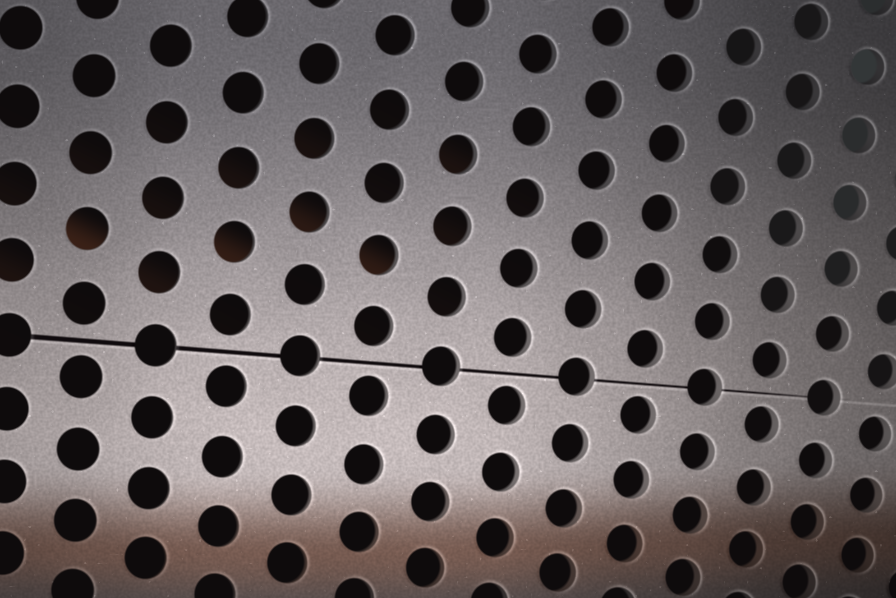
Write a WebGL 2 fragment shader that draws this texture.

```glsl
#version 300 es
precision highp float;
// Perforated brushed-metal sheet curving away to the right, split by a thin seam.
// Staggered columns of holes follow a bent lattice; each hole has a dark core,
// a visible inner wall that widens with the viewing angle, and a bright rim.
uniform vec2 u_resolution;
out vec4 fragColor;

float hash(vec2 p) {
  p = fract(p * vec2(0.1031, 0.1137));
  p += dot(p, p.yx + 33.33);
  return fract((p.x + p.y) * p.x * 7.31);
}

vec2 gradientAt(vec2 cell) {
  float a = 6.2832 * hash(cell + 17.0);
  return vec2(cos(a), sin(a));
}

float gradientNoise(vec2 p) {
  vec2 i = floor(p), f = p - i;
  vec2 u = f * f * f * (f * (f * 6.0 - 15.0) + 10.0);
  vec2 e = vec2(1, 0);
  float low = mix(dot(gradientAt(i), f), dot(gradientAt(i + e), f - e), u.x);
  float high = mix(dot(gradientAt(i + e.yx), f - e.yx), dot(gradientAt(i + 1.0), f - 1.0), u.x);
  return mix(low, high, u.y);
}

// Centre of the hole in column i at height v, counted in rows from the seam
vec2 holeCentre(float i, float v) {
  float x = 0.0156 + 0.1226 * i - 0.0000632 * i * i * i;
  x += v * (0.0043 + 0.00082 * i) + 0.0001 * v * v;
  float y = 0.440 - 0.00876 * i + v * (0.1245 - 0.00156 * i) + 0.00097 * v * v;
  return vec2(x, y);
}

// Row of column i nearest to height y; odd columns sit half a row off
float nearestRow(float i, float y) {
  float pitch = 0.1245 - 0.00156 * i;
  float v = (y - 0.440 + 0.00876 * i) / pitch;
  v -= 0.00097 * v * v / pitch;
  float stagger = 0.5 * mod(i, 2.0);
  return round(v - stagger) + stagger;
}

// Soft light along the sheet: grey above, pale middle, brown band at the foot
vec3 sheetColor(vec2 p) {
  float h = p.y + 0.012 * sin(3.0 * p.x);
  vec3 c = mix(vec3(0.77, 0.73, 0.73), vec3(0.42, 0.41, 0.43), smoothstep(0.25, 1.0, h));
  c = mix(vec3(0.47, 0.36, 0.32), c, smoothstep(0.08, 0.23, h));
  c = mix(vec3(0.33, 0.30, 0.30), c, smoothstep(-0.02, 0.09, h));
  c *= 1.0 - 0.48 * smoothstep(0.7, 1.6, p.x);
  return c * mix(0.82, 1.0, smoothstep(0.0, 0.4, p.x));
}

void main() {
  vec2 p = gl_FragCoord.xy / u_resolution.y;
  float soft = max(0.0022, 1.0 / u_resolution.y);

  // Metal with fine grain and sparse bright flecks
  vec3 metal = sheetColor(p);
  float grain = gradientNoise(p * 210.0) + 0.6 * gradientNoise(p * 110.0 + 40.0);
  float fleck = smoothstep(0.42, 0.62, gradientNoise(p * 130.0 + 90.0));
  vec3 color = metal * (1.0 + 0.10 * grain + 0.04 * gradientNoise(p * 9.0)) + 0.10 * fleck;

  // Seam: dark and wide at the left, thin and pale at the right
  float seam = p.y - 0.4410 + 0.0773 * p.x;
  float halfWidth = mix(0.0042, 0.0008, p.x / 1.5);
  float lip = smoothstep(0.004, 0.0, abs(seam + halfWidth + 0.003));
  color += 0.10 * lip;
  float gap = 1.0 - smoothstep(-soft, soft, abs(seam) - halfWidth);
  color = mix(color, vec3(0.06, 0.04, 0.05), gap * (1.0 - smoothstep(1.25, 1.45, p.x)));

  // Nearest hole over all columns
  float dist = 1e3, radius = 0.03, column = 0.0, row = 0.0;
  vec2 local = vec2(0);
  for (float i = 0.0; i < 15.0; i++) {
    float v = nearestRow(i, p.y);
    vec2 q = (p - holeCentre(i, v)) / vec2(1.0 - 0.006 * i, 1.0);
    float r = 0.0365 - 0.00058 * i;
    float d = length(q) - r;
    if (d < dist) {
      dist = d; radius = r; column = i; row = v; local = q;
    }
  }
  vec2 dir = local / max(length(local), 1e-4);
  vec2 centre = holeCentre(column, row);

  // Bevel around the hole: lit on the right, faint shade on the left
  float rim = exp(-pow((dist - 0.002) / 0.0032, 2.0));
  float facing = dot(dir, normalize(vec2(0.8, 0.35)));
  color += rim * (0.08 + 0.13 * facing) * (0.6 + 0.4 * smoothstep(0.2, 1.0, p.x));

  // Inner wall, then the core shifted left by the viewing angle
  float turn = smoothstep(0.0, 14.0, column);
  vec3 wall = sheetColor(centre) * mix(0.40, 0.75, turn) * (0.85 + 0.25 * dir.x);
  vec2 shift = radius * 0.038 * column * vec2(-1.0, 0.25);
  float core = 1.0 - smoothstep(-soft, soft * 1.6, length(local - shift) - radius);

  // Some cores glow brown in a band, the upper right ones fade to grey
  float chance = hash(vec2(column, row * 2.0 + 30.0));
  float band = exp(-pow((centre.y - 0.64) / 0.11, 2.0)) * (1.0 - smoothstep(0.7, 0.95, centre.x));
  float glow = band * chance * smoothstep(radius, -radius, local.y + 0.5 * local.x);
  float haze = smoothstep(1.1, 1.5, centre.x) * smoothstep(0.2, 0.8, centre.y);
  vec3 dark = vec3(0.055, 0.042, 0.046) + glow * vec3(0.20, 0.10, 0.05);
  dark += haze * vec3(0.10, 0.12, 0.12) * (0.5 + chance);

  vec3 inside = mix(wall, dark, core);
  color = mix(inside, color, smoothstep(-soft, soft, dist));
  fragColor = vec4(clamp(color, 0.0, 1.0), 1.0);
}
```
